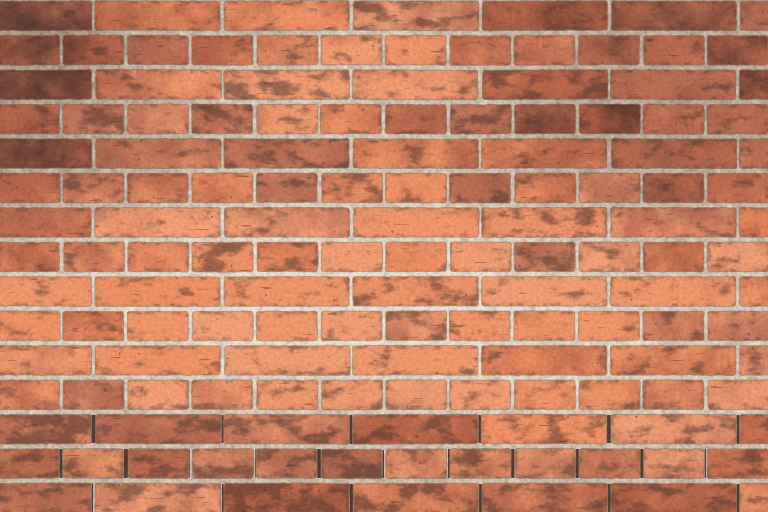
A WebGL 2 fragment shader for this texture:

```glsl
#version 300 es
precision highp float;
// A sunlit, weathered brick wall: courses of long and short bricks alternate in pale mortar.
uniform vec2 u_resolution;
out vec4 fragColor;

// Lengths are in canvas heights
const float COURSE_HEIGHT = 0.0673;
const float LONG_BRICK = 0.2517;
const vec2 JOINT = vec2(0.0085, 0.0112);
const float CORNER = 0.004;

const vec3 BRICK_DARK = vec3(0.38, 0.23, 0.195);
const vec3 BRICK_MID = vec3(0.71, 0.41, 0.31);
const vec3 BRICK_LIT = vec3(0.93, 0.585, 0.42);
const vec3 SOOT = vec3(0.29, 0.20, 0.18);
const vec3 MORTAR_DARK = vec3(0.60, 0.50, 0.43);
const vec3 MORTAR_LIT = vec3(0.93, 0.88, 0.81);
const vec3 CREVICE = vec3(0.20, 0.11, 0.08);

float hash(vec2 p) {
  vec3 q = fract(vec3(p.xyx) * 0.1031);
  q += dot(q, q.yzx + 33.33);
  return fract((q.x + q.y) * q.z);
}

vec2 gradient(vec2 cell) {
  float angle = 6.28318 * hash(cell + 71.0);
  return vec2(cos(angle), sin(angle));
}

// Gradient noise, about -0.7 to 0.7
float noise(vec2 p) {
  vec2 i = floor(p), f = fract(p);
  vec2 u = f * f * f * (f * (f * 6.0 - 15.0) + 10.0);
  vec2 e = vec2(1.0, 0.0);
  float low = mix(dot(gradient(i), f), dot(gradient(i + e), f - e), u.x);
  float high = mix(dot(gradient(i + e.yx), f - e.yx), dot(gradient(i + 1.0), f - 1.0), u.x);
  return mix(low, high, u.y);
}

float fbm(vec2 p) {
  float sum = 0.0, amplitude = 1.0;
  for (int i = 0; i < 4; i++) {
    sum += amplitude * noise(p);
    p = p * 2.03 + 17.3;
    amplitude *= 0.55;
  }
  return sum;
}

float roundedBox(vec2 p, vec2 halfSize, float radius) {
  vec2 q = abs(p) - halfSize + radius;
  return length(max(q, 0.0)) + min(max(q.x, q.y), 0.0) - radius;
}

float glow(vec2 p, vec2 center, vec2 spread) {
  vec2 d = (p - center) / spread;
  return exp(-dot(d, d));
}

// Broad sunlight with soft shade at the upper corners
float sunlight(vec2 p) {
  float light = 0.56 + 0.42 * glow(p, vec2(0.60, 0.42), vec2(0.75, 0.23));
  light += 0.20 * glow(p, vec2(0.72, 0.86), vec2(0.30, 0.18));
  light += 0.12 * glow(p, vec2(1.2, 0.28), vec2(0.4, 0.18));
  light -= 0.34 * glow(p, vec2(0.08, 0.92), vec2(0.17, 0.12));
  light -= 0.27 * glow(p, vec2(0.02, 0.68), vec2(0.30, 0.13));
  light -= 0.20 * glow(p, vec2(1.25, 0.76), vec2(0.38, 0.20));
  return light;
}

vec3 brickColor(vec2 p, vec2 id, float light, float dist, float age) {
  float wear = fbm(p * 13.0 + id * 3.7);
  float tone = light + 0.38 * (hash(id) - 0.5) + 0.22 * wear;
  vec3 color = mix(BRICK_DARK, BRICK_MID, smoothstep(0.0, 0.52, tone));
  color = mix(color, BRICK_LIT, smoothstep(0.48, 0.92, tone));
  color *= 1.0 + (hash(id + 9.0) - 0.5) * vec3(0.02, 0.12, 0.20);
  // Soot gathers in patches and along the edges
  float grime = smoothstep(0.72, 1.0, hash(id + 23.0)) * 0.35 + age * 0.22;
  float patches = smoothstep(0.12, 0.75, fbm(p * vec2(18.0, 32.0) + id) + grime);
  float rim = smoothstep(-0.010, 0.0, dist) * smoothstep(-0.1, 0.5, fbm(p * 45.0));
  color = mix(color, SOOT, 0.50 * patches + 0.40 * rim * (1.0 - patches));
  // Thin scratches, pits and grain
  vec2 slanted = p + vec2(0.0, 0.12 * p.x * (hash(id + 5.0) - 0.5));
  float scratch = smoothstep(0.40, 0.58, noise(slanted * vec2(24.0, 190.0) + id));
  float pit = smoothstep(0.46, 0.62, noise(p * 105.0 + id));
  color = mix(color, SOOT, 0.40 * scratch + 0.45 * pit);
  return color * (1.0 + 0.09 * noise(p * 150.0));
}

vec3 mortarColor(vec2 p, float light) {
  float grit = 0.30 * noise(p * 140.0) + 0.28 * fbm(p * 38.0);
  return mix(MORTAR_DARK, MORTAR_LIT, clamp(light * 0.95 + grit, 0.0, 1.0));
}

void main() {
  vec2 p = gl_FragCoord.xy / u_resolution.y;
  float pixel = 1.0 / u_resolution.y;

  // Courses count downward; every second one has half-length bricks
  float course = (1.0 - p.y) / COURSE_HEIGHT + 0.044 + 0.02 * noise(p * 4.0);
  float row = floor(course);
  float isShort = mod(row, 2.0);
  float brickWidth = LONG_BRICK * mix(1.0, 0.5, isShort);
  float along = (p.x - mix(0.1826, 0.1201, isShort)) / brickWidth;
  vec2 id = vec2(floor(along), row) + 40.0;
  vec2 size = vec2(brickWidth, COURSE_HEIGHT);
  vec2 local = (fract(vec2(along, course)) - 0.5) * size;
  local.x += (hash(id + 3.0) - 0.5) * 0.0025;

  float dist = roundedBox(local, (size - JOINT) * 0.5, CORNER);
  dist += 0.0011 * noise(p * 65.0) + 0.0007 * noise(p * 130.0);
  float light = sunlight(p);
  float age = step(11.5, row);

  // Shaded joint edges, with open dark gaps between the lowest bricks
  vec3 mortar = mortarColor(p, light);
  mortar = mix(mortar, CREVICE, 0.38 * smoothstep(0.0030, 0.0, dist));
  float gap = smoothstep(0.0, 0.003, abs(local.x) - (size.x - JOINT.x) * 0.5);
  gap *= step(abs(local.y), (size.y - JOINT.y) * 0.5);
  mortar = mix(mortar, CREVICE, 0.8 * age * gap * step(0.25, hash(id + 51.0)));

  float cover = smoothstep(pixel, -pixel, dist);
  fragColor = vec4(mix(mortar, brickColor(p, id, light, dist, age), cover), 1.0);
}
```
